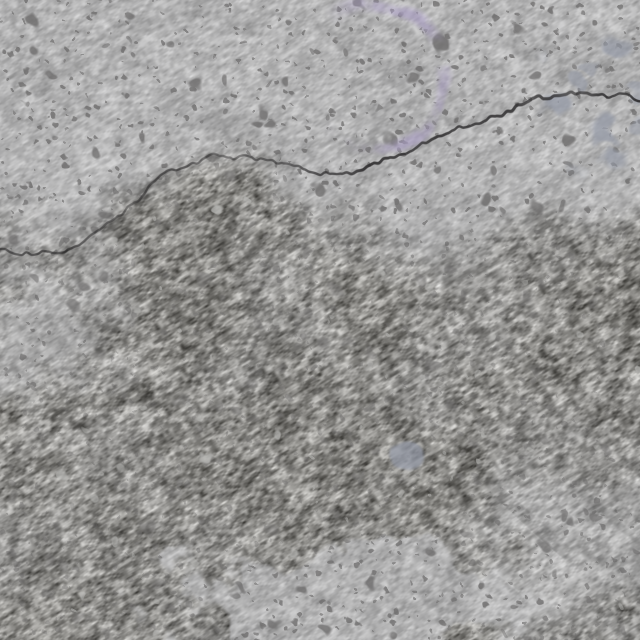
A Shadertoy shader for this texture:

```glsl
// Weathered concrete: pale pitted plaster, grimy rough stains and a thin wandering crack.

const vec3 PALE = vec3(0.700, 0.700, 0.702);
const vec3 GRIME = vec3(0.556, 0.552, 0.540);
const vec3 PIT = vec3(0.42, 0.415, 0.415);
const vec3 CHIP = vec3(0.72, 0.72, 0.71);
const vec3 BLUE_GREY = vec3(0.58, 0.60, 0.65);
const vec3 CHALK = vec3(0.66, 0.61, 0.77);
const vec3 CRACK = vec3(0.17, 0.165, 0.17);
const float GRAIN_ANGLE = 0.55;
const vec2 GRAIN_SCALE = vec2(95.0, 185.0);
const float PALE_GRAIN = 0.24;
const float GRIME_GRAIN = 0.55;

float hash(vec2 p) {
    vec3 q = fract(p.xyx * 0.1031);
    q += dot(q, q.yzx + 33.33);
    return fract((q.x + q.y) * q.z);
}

float noise(vec2 p) {
    vec2 i = floor(p), f = fract(p);
    f = f * f * (3.0 - 2.0 * f);
    return mix(mix(hash(i), hash(i + vec2(1, 0)), f.x),
               mix(hash(i + vec2(0, 1)), hash(i + vec2(1, 1)), f.x), f.y);
}

float fbm(vec2 p) {
    float sum = 0.0, amp = 0.533;
    for (int i = 0; i < 4; i++) {
        sum += amp * noise(p);
        p = mat2(1.6, 1.2, -1.2, 1.6) * p + 7.3;
        amp *= 0.5;
    }
    return sum;
}

mat2 rotate(float a) {
    return mat2(cos(a), -sin(a), sin(a), cos(a));
}

// Soft irregular dots, one per chosen cell; radii are in cell units.
float specks(vec2 p, float cells, float share, float rMin, float rMax) {
    vec2 q = p * cells;
    q += 0.35 * (vec2(noise(q * 2.7), noise(q * 2.7 + 41.0)) - 0.5);
    vec2 cell = floor(q);
    float cover = 0.0;
    for (int y = -1; y <= 1; y++)
    for (int x = -1; x <= 1; x++) {
        vec2 c = cell + vec2(x, y);
        float pick = hash(c + cells);
        float t = hash(c + 71.7);
        float r = mix(rMin, rMax, t * t);
        vec2 d = q - c - vec2(hash(c + 13.1), hash(c + 29.9));
        d = rotate(GRAIN_ANGLE + 2.0 * pick) * d * vec2(1.0, 0.85);
        float dot1 = 1.0 - smoothstep(r * 0.55, r * 1.15, length(d));
        cover = max(cover, dot1 * step(pick, share) * (0.6 + 0.4 * t));
    }
    return cover;
}

// Ragged patch around a centre.
float blotch(vec2 p, vec2 centre, vec2 size, float rough, float soft) {
    float d = 1.0 - length((p - centre) / size) + rough * (fbm(p * 15.0) - 0.5);
    return smoothstep(0.0, soft, d);
}

// Height of the crack, without and with its fine wandering.
float crackTrend(float x) {
    return 0.605 + 0.145 * smoothstep(0.06, 0.33, x) + 0.095 * smoothstep(0.52, 0.90, x)
         - 0.025 * exp(-pow((x - 0.52) / 0.07, 2.0));
}

float crackLine(float x) {
    return crackTrend(x) + 0.022 * (noise(vec2(x * 14.0, 3.0)) - 0.5)
         + 0.012 * (noise(vec2(x * 42.0, 9.0)) - 0.5)
         + 0.006 * (noise(vec2(x * 120.0, 5.0)) - 0.5);
}

void mainImage(out vec4 fragColor, in vec2 fragCoord) {
    vec2 p = fragCoord / iResolution.y;

    // Grime fills the lower part, with pale islands worn through it
    float edge = mix(crackTrend(p.x) + 0.01, 0.64, smoothstep(0.38, 0.54, p.x));
    float grime = smoothstep(-0.05, 0.10, edge - p.y + 0.24 * (fbm(p * 9.0) - 0.5));
    grime *= 1.0 - 0.85 * blotch(p, vec2(0.05, 0.48), vec2(0.17, 0.13), 1.3, 0.8);
    grime *= 1.0 - 0.95 * blotch(p, vec2(0.53, 0.04), vec2(0.24, 0.11), 2.2, 0.25);
    float worn = blotch(p, vec2(0.93, 0.12), vec2(0.27, 0.20), 1.2, 0.8);
    grime *= 1.0 - 0.7 * worn;
    grime *= 0.78 + 0.44 * smoothstep(0.3, 0.7, fbm(p * 7.0 + 20.0));
    vec3 col = mix(PALE, GRIME, grime);

    // Slanted grain, coarser in contrast where the surface is dirty
    vec2 g = rotate(GRAIN_ANGLE) * p * GRAIN_SCALE;
    float grain = 0.62 * noise(g) + 0.38 * noise(g * 1.9 + 17.0) - 0.5;
    grain += 0.35 * (noise(p * 48.0 + 5.0) - 0.5);
    col += grain * mix(PALE_GRAIN, GRIME_GRAIN, clamp(grime, 0.0, 1.0));
    col += 0.07 * (fbm(p * 16.0 + 3.0) - 0.5);

    // Diagonal scratches on the worn corner
    vec2 s = rotate(-0.72) * p;
    col -= 0.10 * worn * smoothstep(0.62, 0.9, noise(s * vec2(9.0, 75.0)));

    // Pits and pale chips
    float pits = max(specks(p, 26.0, 0.33, 0.09, 0.28), specks(p + 3.0, 62.0, 0.42, 0.12, 0.32));
    col = mix(col, PIT, pits * mix(0.80, 0.42, clamp(grime, 0.0, 1.0)));
    col = mix(col, CHIP, 0.65 * grime * specks(p + 8.0, 34.0, 0.13, 0.10, 0.30));

    // Blue-grey spots, clustered at the upper right, and one lone patch
    float cluster = 1.0 - smoothstep(0.08, 0.14, length(p - vec2(0.94, 0.84)));
    float spots = cluster * specks(p + 5.0, 17.0, 0.65, 0.22, 0.38);
    spots = max(spots, blotch(p, vec2(0.638, 0.29), vec2(0.030, 0.024), 0.9, 0.3));
    col = mix(col, BLUE_GREY, 0.75 * spots);

    // Broken ring of faint violet chalk
    vec2 r = p - vec2(0.58, 0.88);
    float ring = abs(length(r) - 0.112 + 0.02 * (noise(p * 18.0) - 0.5));
    float chalk = (1.0 - smoothstep(0.002, 0.016, ring)) * smoothstep(-0.06, 0.06, r.x + 0.3 * abs(r.y));
    col = mix(col, CHALK, 0.6 * chalk * smoothstep(0.25, 0.65, fbm(p * 22.0)));

    // Crack: faint on the left, dark and wider on the right
    float slope = (crackLine(p.x + 0.002) - crackLine(p.x - 0.002)) / 0.004;
    float d = abs(p.y - crackLine(p.x)) / sqrt(1.0 + slope * slope);
    float strength = mix(0.55, 0.92, smoothstep(0.42, 0.58, p.x)) * (0.65 + 0.35 * noise(vec2(p.x * 35.0, 2.0)));
    float width = mix(0.0012, 0.0026, smoothstep(0.4, 0.7, p.x) * noise(vec2(p.x * 25.0, 8.0)));
    col = mix(col, CRACK, strength * (1.0 - smoothstep(width * 0.5, width + 0.0018, d)));
    col -= 0.06 * exp(-d / 0.008) * (1.0 - smoothstep(0.3, 0.6, p.x));

    fragColor = vec4(clamp(col, 0.0, 1.0), 1.0);
}
```
